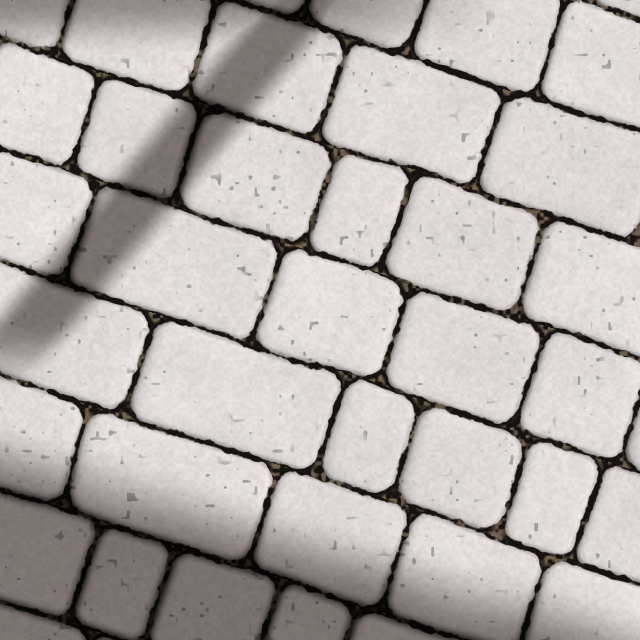
Reproduce this texture procedurally as a WebGL 1 fragment shader.

```glsl
precision highp float;

uniform vec2 u_resolution;

// Layout, in canvas units
const float TILT = 0.315;
const float ROW_HEIGHT = 0.1675;
const float ROW_OFFSET = 0.0585;
const float ROW_START = -0.36;
const float MIN_WIDTH = 0.125;
const float WIDTH_STEP = 0.046;
const float WIDTH_KINDS = 5.0;
const float HALF_GAP = 0.0036;
const float CORNER_RADIUS = 0.028;
const float EDGE_WEAR = 0.0055;
const float WOBBLE = 0.009;

// Colours and light
const vec3 STONE = vec3(0.885, 0.862, 0.852);
const vec3 JOINT = vec3(0.09, 0.07, 0.06);
const vec3 SAND = vec3(0.53, 0.46, 0.37);
const vec3 SHADE = vec3(0.55, 0.525, 0.52);
const vec2 LIGHT = vec2(0.85, 0.35);

float hash(vec2 p) {
  vec3 q = fract(p.xyx * 0.1031);
  q += dot(q, q.yzx + 33.33);
  return fract((q.x + q.y) * q.z);
}

float noise(vec2 p) {
  vec2 i = floor(p);
  vec2 f = fract(p);
  f = f * f * (3.0 - 2.0 * f);
  return mix(mix(hash(i), hash(i + vec2(1.0, 0.0)), f.x),
             mix(hash(i + vec2(0.0, 1.0)), hash(i + 1.0), f.x), f.y);
}

// Left edge, width and number of the stone at position u in a row
vec3 findStone(float u, float row) {
  float left = ROW_START - 0.28 * hash(vec2(row * 17.0, 5.0));
  vec3 stone = vec3(left, MIN_WIDTH, 0.0);
  for (int i = 0; i < 15; i++) {
    float n = float(i);
    float pick = hash(vec2(row * 13.0 + 4.0, n * 7.0 + 2.0));
    float width = MIN_WIDTH + WIDTH_STEP * floor(pick * WIDTH_KINDS);
    width += 0.014 * (hash(vec2(n, row + 40.0)) - 0.5);
    if (u >= left) stone = vec3(left, width, n);
    left += width;
  }
  return stone;
}

// Soft cast shadows: a slanted bar, the top edge and the lower left
float castShadow(vec2 p) {
  float across = dot(p, vec2(0.767, -0.642)) + 0.275;
  float bar = 1.0 - smoothstep(0.022, 0.068, abs(across));
  bar *= smoothstep(0.38, 0.50, p.y);
  float top = smoothstep(0.91, 1.0, p.y) * (1.0 - smoothstep(0.45, 0.82, p.x));
  float edge = 0.31 - 0.29 * p.x + 0.02 * (noise(p * 7.0) - 0.5);
  float low = 1.0 - smoothstep(edge - 0.09, edge + 0.035, p.y);
  return max(max(bar, 0.8 * top), low);
}

void main() {
  float pixel = 1.0 / min(u_resolution.x, u_resolution.y);
  vec2 p = gl_FragCoord.xy * pixel;

  // Tilted rows with slightly uneven lines
  float c = cos(TILT);
  float s = sin(TILT);
  vec2 uv = vec2(c * p.x - s * p.y, s * p.x + c * p.y);
  uv += WOBBLE * (vec2(noise(p * 9.0 + 3.0), noise(p * 9.0 + 41.0)) - 0.5);
  float row = floor((uv.y - ROW_OFFSET) / ROW_HEIGHT);
  vec3 stone = findStone(uv.x, row);
  vec2 id = vec2(stone.z, row + 20.0);

  // Rounded stone
  vec2 size = vec2(stone.y, ROW_HEIGHT);
  vec2 center = vec2(stone.x, ROW_OFFSET + row * ROW_HEIGHT) + 0.5 * size;
  vec2 local = uv - center;
  float radius = CORNER_RADIUS * (0.8 + 0.4 * hash(id + 9.0));
  vec2 q = abs(local) - 0.5 * size + HALF_GAP + radius;
  float d = length(max(q, 0.0)) + min(max(q.x, q.y), 0.0) - radius;
  float worn = d + EDGE_WEAR * (noise(p * 85.0) - 0.5)
             + 0.4 * EDGE_WEAR * (noise(p * 210.0) - 0.5);

  // Bevel: right and upper rims catch light, the others fall off
  vec2 slope = sign(local) * max(q, 0.0) / radius;
  float steep = min(dot(slope, slope), 1.0);
  float lit = dot(slope, LIGHT) * steep;
  float relief = 1.0 + 0.07 * max(lit, 0.0) + 0.30 * min(lit, 0.0);
  relief -= 0.22 * smoothstep(-0.007, 0.002, d);

  // Grain, blotches and pits
  float grain = 0.6 * noise(p * 230.0) + 0.4 * noise(p * 120.0 + 7.0) - 0.5;
  float blotch = noise(p * 14.0 + 60.0) - 0.5;
  float pits = smoothstep(0.83, 0.95, noise(p * 105.0 + 19.0));
  pits *= smoothstep(0.35, 0.75, noise(p * 24.0));
  float tint = 1.0 + 0.035 * (hash(id) - 0.5) + 0.035 * blotch;
  vec3 face = STONE * relief * (tint + 0.10 * grain - 0.28 * pits);

  // Dark joints, with sand gathered at the corners
  float corner = smoothstep(0.003, 0.010, d);
  float patches = smoothstep(0.50, 0.75, noise(p * 32.0 + 11.0));
  float crumbs = smoothstep(0.30, 0.75, noise(p * 170.0 + 5.0));
  float sand = crumbs * max(0.75 * patches, 0.8 * corner);
  vec3 gap = mix(JOINT, SAND, sand);

  float soft = max(pixel, 0.0016);
  vec3 color = mix(face, gap, smoothstep(-soft, soft, worn));

  // Shadow deepens the joints and the shaded rims
  float shadow = castShadow(p);
  color *= mix(vec3(1.0), SHADE, shadow);
  color *= 1.0 - 0.45 * shadow * smoothstep(-0.014, 0.004, d);
  gl_FragColor = vec4(clamp(color, 0.0, 1.0), 1.0);
}
```
